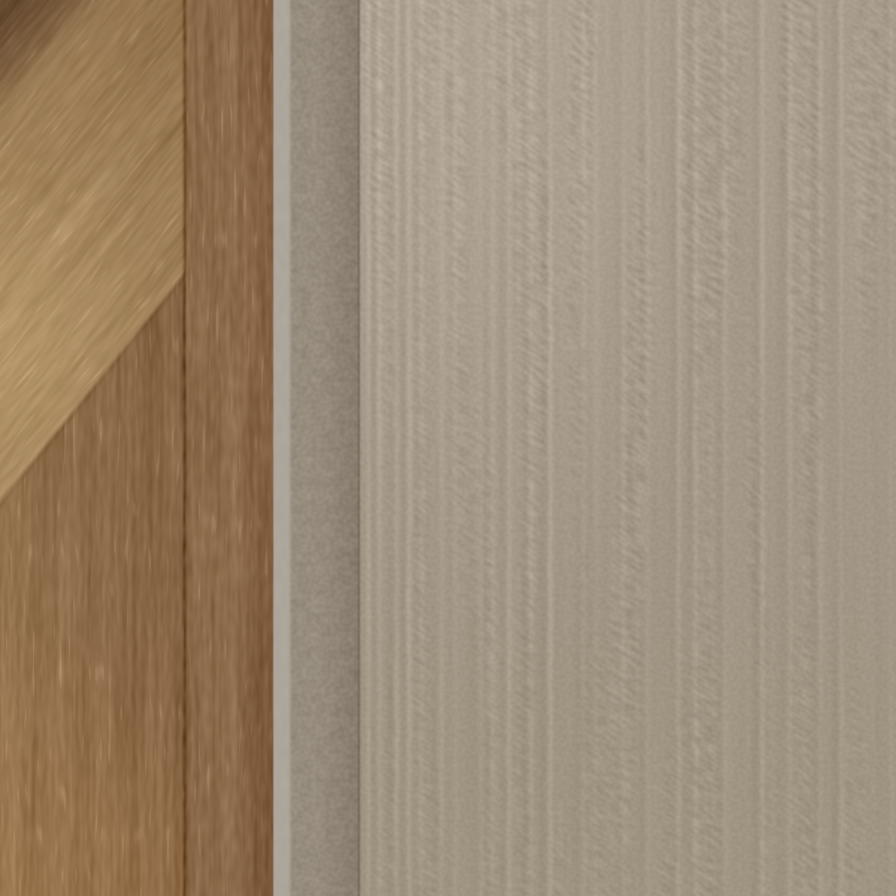
Reproduce this texture procedurally as a WebGL 2 fragment shader.

```glsl
#version 300 es
precision highp float;
// Oak panelling beside a pale metal trim and a combed plaster wall.
// Vertical bands are layered left to right; gradient noise stretched along
// each surface gives the wood grain, and jittered ridges give the combing.
uniform vec2 u_resolution;
out vec4 fragColor;

const float SEAM_X = 0.206;
const float WOOD_END = 0.305;
const float TRIM_END = 0.324;
const float PLASTER_START = 0.401;

float hash(vec2 p) {
  vec3 q = fract(p.xyx * vec3(0.1031, 0.1030, 0.0973));
  q += dot(q, q.yzx + 33.33);
  return fract((q.x + q.y) * q.z);
}

float gradientDot(vec2 cell, vec2 offset) {
  float a = 6.2832 * hash(cell);
  return dot(vec2(cos(a), sin(a)), offset);
}

// Gradient noise, roughly -0.7 to 0.7
float noise(vec2 p) {
  vec2 i = floor(p), f = fract(p);
  vec2 u = f * f * f * (f * (f * 6.0 - 15.0) + 10.0);
  vec2 e = vec2(1.0, 0.0);
  return mix(mix(gradientDot(i, f), gradientDot(i + e, f - e), u.x),
             mix(gradientDot(i + e.yx, f - e.yx), gradientDot(i + 1.0, f - 1.0), u.x), u.y);
}

float bell(float d, float width) {
  return exp(-d * d / (width * width));
}

float stepAt(float edge, float x) {
  return smoothstep(edge - 0.0015, edge + 0.0015, x);
}

// Grain running along p.y: broad bands, fine fibres and pale flecks
float grain(vec2 p) {
  float bands = noise(p * vec2(38.0, 1.5));
  float fibres = noise(p * vec2(170.0, 7.0) + 17.0);
  float pores = noise(p * vec2(230.0, 38.0) + 51.0);
  float flecks = smoothstep(0.28, 0.55, noise(p * vec2(200.0, 22.0) + 83.0));
  return 0.045 * bands + 0.06 * fibres + 0.045 * pores + 0.06 * flecks;
}

vec3 woodLeft(vec2 p) {
  // Straight-grained lower board with a diagonal board above it
  float joint = p.y - 0.44 - 1.24 * p.x;
  vec3 lower = mix(vec3(0.56, 0.43, 0.29), vec3(0.52, 0.39, 0.265), p.x / SEAM_X);
  lower += vec3(0.04, 0.03, 0.015) * (1.0 - smoothstep(0.0, 0.4, p.y));
  lower += grain(p);

  vec2 along = normalize(vec2(1.0, 1.24));
  vec2 q = vec2(dot(p, vec2(along.y, -along.x)), dot(p, along));
  float glow = bell(length((p - vec2(0.0, 0.61)) * vec2(1.0, 0.75)), 0.21);
  vec3 upper = mix(vec3(0.57, 0.45, 0.305), vec3(0.69, 0.57, 0.40), glow);
  float shade = smoothstep(0.84, 0.99, p.y - 1.1 * p.x);
  upper = mix(upper, vec3(0.40, 0.29, 0.19), shade);
  upper += 0.85 * grain(q);

  vec3 colour = mix(lower, upper, smoothstep(-0.006, 0.006, joint));
  return colour - 0.035 * bell(joint + 0.004, 0.004);
}

vec3 woodStile(vec2 p) {
  float t = (p.x - SEAM_X) / (WOOD_END - SEAM_X);
  vec3 colour = mix(vec3(0.545, 0.415, 0.29), vec3(0.485, 0.35, 0.23), smoothstep(0.45, 1.0, t));
  return colour + grain(p + 3.7) + 0.025 * noise(p * vec2(120.0, 55.0));
}

// Signed relief of combed lines whose spacing widens with x
float ridges(vec2 p) {
  float x = p.x - PLASTER_START;
  float spacing = 0.015 + 0.04 * x;
  float n = log(1.0 + 2.667 * x) / 0.04;
  float wobble = 0.0012 * noise(vec2(n * 0.5, p.y * 26.0));
  float relief = 0.0;
  for (float k = -1.0; k <= 1.0; k++) {
    float id = floor(n) + k;
    float centre = id + 0.5 + 0.6 * (hash(vec2(id, 4.0)) - 0.5);
    float d = (n - centre) * spacing + wobble;
    float strength = mix(0.35, 1.0, hash(vec2(id, 9.0)));
    strength *= 0.85 + 0.5 * noise(vec2(id * 3.7, p.y * 5.0));
    relief += strength * (bell(d, 0.0032) - 0.6 * bell(d + 0.007, 0.0045));
  }
  return relief;
}

vec3 plaster(vec2 p) {
  vec3 colour = mix(vec3(0.625, 0.582, 0.512), vec3(0.655, 0.613, 0.55), smoothstep(0.1, 1.0, p.y));
  colour += 0.03 * bell(length((p - vec2(0.5, 0.92)) * vec2(1.5, 0.7)), 0.32);
  // Short slanted ripples gather in some of the combed columns
  float column = smoothstep(-0.25, 0.35, noise(vec2(p.x * 26.0, p.y * 1.7)));
  float ripple = noise(vec2(p.x * 65.0, (p.y + 0.6 * p.x) * 165.0));
  float grit = noise(p * 210.0);
  float streak = noise(vec2(p.x * 110.0, p.y * 2.0));
  float inside = smoothstep(0.0, 0.012, p.x - PLASTER_START);
  colour += inside * (0.05 * ridges(p) + 0.02 * streak);
  return colour + 0.065 * column * ripple + 0.03 * grit;
}

void main() {
  vec2 p = gl_FragCoord.xy / u_resolution;
  vec3 wood = mix(woodLeft(p), woodStile(p), stepAt(SEAM_X, p.x));
  float seamWear = 0.8 + 0.5 * noise(vec2(7.0, p.y * 60.0));
  wood -= 0.17 * seamWear * bell(p.x - SEAM_X, 0.0022);

  // Smooth trim, then a speckled recess darkening toward the plaster
  vec3 trim = vec3(0.675, 0.65, 0.61) + 0.015 * noise(p * vec2(150.0, 60.0));
  float t = (p.x - TRIM_END) / (PLASTER_START - TRIM_END);
  vec3 recess = mix(vec3(0.59, 0.55, 0.495), vec3(0.535, 0.49, 0.435), smoothstep(0.3, 1.0, t));
  recess += 0.03 * noise(p * 75.0) + 0.045 * noise(p * 190.0);

  vec3 colour = mix(wood, trim, stepAt(WOOD_END, p.x));
  colour = mix(colour, recess, smoothstep(TRIM_END - 0.003, TRIM_END + 0.003, p.x));
  colour = mix(colour, plaster(vec2(max(p.x, PLASTER_START), p.y)), stepAt(PLASTER_START, p.x));
  colour -= 0.09 * bell(p.x - PLASTER_START, 0.0018);
  fragColor = vec4(clamp(colour, 0.0, 1.0), 1.0);
}
```
